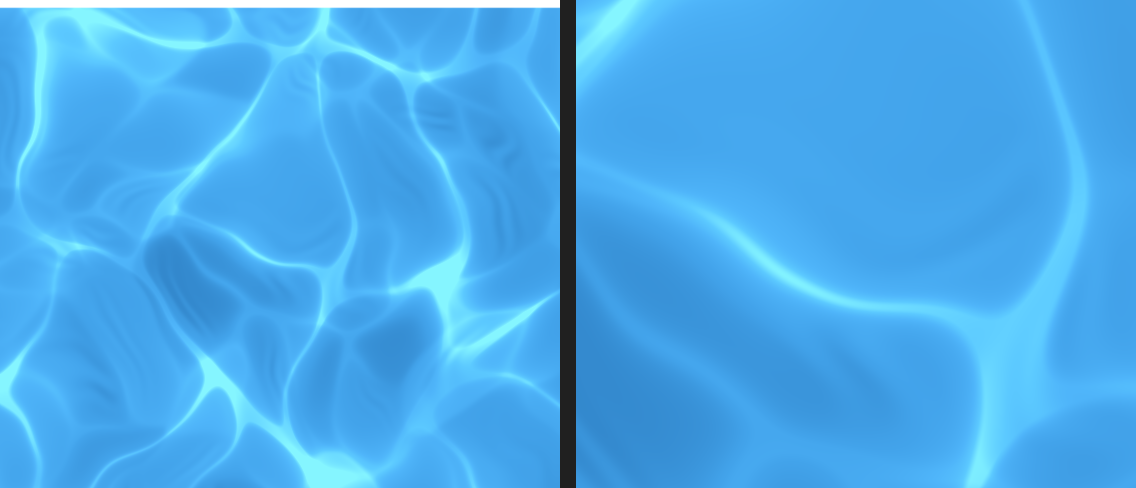
Left: the whole. Right: its middle third, enlarged.
Reproduce this texture procedurally as a Shadertoy shader.

```glsl
// Sunlit pool water: a caustic net of bright curved lines over soft blue cells.
// Two warped Voronoi nets (broad and fine) give the lines and cell tones;
// gradient noise varies their strength, and faint dark ripples fill some cells.

const vec3 DEEP   = vec3(0.20, 0.535, 0.805);
const vec3 WATER  = vec3(0.26, 0.64, 0.92);
const vec3 LIGHT  = vec3(0.31, 0.71, 0.98);
const vec3 BRIGHT = vec3(0.36, 0.79, 1.00);
const vec3 GLINT  = vec3(0.52, 0.96, 1.00);
const vec3 BORDER = vec3(1.0);

const float BORDER_HEIGHT = 0.016;
const vec2  BROAD_SCALE = vec2(3.3, 2.5);   // cells per canvas height
const vec2  FINE_SCALE  = vec2(6.2, 5.6);
const float JITTER      = 0.85;
const float ROUNDING    = 16.0;             // higher gives sharper cell corners
const float BASE_TONE   = 0.20;
const float BROAD_LINE  = 0.0050;           // line half widths
const float FINE_LINE   = 0.0060;
const float BROAD_HALO  = 0.036;
const float FINE_HALO   = 0.022;
const vec2  POOL_CENTER = vec2(0.60, 0.48);

struct Cell {
    float edge;     // rounded distance to the cell border
    float tone;     // blended random value of nearby cells
    vec2  offset;   // from the cell site to the point
    vec2  id;
};

vec2 hash2(vec2 p) {
    vec3 q = fract(p.xyx * vec3(0.1031, 0.1030, 0.0973));
    q += dot(q, q.yzx + 33.33);
    return fract((q.xx + q.yz) * q.zy);
}

float gradientDot(vec2 corner, vec2 f, vec2 o) {
    float angle = 6.2832 * hash2(corner + o + 71.0).x;
    return dot(vec2(cos(angle), sin(angle)), f - o);
}

float gradientNoise(vec2 p) {
    vec2 i = floor(p), f = fract(p);
    vec2 u = f * f * f * (f * (f * 6.0 - 15.0) + 10.0);
    float low  = mix(gradientDot(i, f, vec2(0, 0)), gradientDot(i, f, vec2(1, 0)), u.x);
    float high = mix(gradientDot(i, f, vec2(0, 1)), gradientDot(i, f, vec2(1, 1)), u.x);
    return mix(low, high, u.y);
}

vec2 siteOffset(vec2 id) {
    return 0.5 + JITTER * (hash2(id) - 0.5);
}

Cell voronoi(vec2 p) {
    vec2 base = floor(p);
    vec2 nearest = vec2(0.0), nearestId = base;
    float best = 100.0;
    for (int y = -2; y <= 2; y++)
    for (int x = -2; x <= 2; x++) {
        vec2 id = base + vec2(x, y);
        vec2 r = id + siteOffset(id) - p;
        if (dot(r, r) < best) { best = dot(r, r); nearest = r; nearestId = id; }
    }
    // Soft minimum over the borders, so that cells get round corners
    float border = 0.0, tone = 0.0, weight = 0.0;
    for (int y = -2; y <= 2; y++)
    for (int x = -2; x <= 2; x++) {
        vec2 id = base + vec2(x, y);
        vec2 r = id + siteOffset(id) - p;
        vec2 across = r - nearest;
        if (dot(across, across) > 0.0001)
            border += exp(-ROUNDING * dot(0.5 * (r + nearest), normalize(across)));
        float w = exp(-16.0 * (dot(r, r) - best));
        tone += w * hash2(id + 19.0).y;
        weight += w;
    }
    return Cell(max(-log(border) / ROUNDING, 0.0), tone / weight, -nearest, nearestId);
}

vec2 warp(vec2 p) {
    vec2 swell = vec2(gradientNoise(p * 2.8), gradientNoise(p * 2.8 + 17.3));
    vec2 ripple = vec2(gradientNoise(p * 8.0 + 5.1), gradientNoise(p * 8.0 + 31.7));
    return p + 0.17 * swell + 0.028 * ripple;
}

// Smooth-topped falloff from a line
float glow(float d, float width) {
    return exp(1.0 - sqrt(1.0 + d * d / (width * width)));
}

// A few curved dark streaks around the middle of a cell
float wrinkles(Cell c, vec2 p) {
    vec2 random = hash2(c.id + 47.0);
    float angle = 3.1416 * random.x;
    vec2 along = vec2(cos(angle), sin(angle));
    float u = dot(c.offset, along);
    float v = dot(c.offset, vec2(-along.y, along.x));
    v += 0.07 * sin(u * 7.0 + 6.0 * random.y) + 0.10 * gradientNoise(p * 9.0);
    float fade = exp(-7.0 * u * u - 22.0 * v * v) * smoothstep(0.02, 0.22, c.edge);
    return sin(v * 26.0 + 6.0 * random.x) * fade * smoothstep(0.25, 0.7, random.y);
}

vec3 waterColor(float t) {
    vec3 color = mix(DEEP, WATER, smoothstep(0.0, 0.32, t));
    color = mix(color, LIGHT, clamp((t - 0.30) / 0.25, 0.0, 1.0));
    color = mix(color, BRIGHT, clamp((t - 0.55) / 0.20, 0.0, 1.0));
    return mix(color, GLINT, clamp((t - 0.75) / 0.25, 0.0, 1.0));
}

void mainImage(out vec4 fragColor, in vec2 fragCoord) {
    vec2 p = fragCoord / iResolution.y;
    vec2 q = warp(p);
    Cell broad = voronoi(q * BROAD_SCALE + 3.7);
    Cell fine = voronoi(q * FINE_SCALE + 11.2);
    float broadDist = broad.edge / BROAD_SCALE.y;
    float fineDist = fine.edge / FINE_SCALE.y;

    // Slow changes of tone
    vec2 fromPool = p - POOL_CENTER;
    float tone = BASE_TONE + 0.30 * gradientNoise(p * 2.3 + 8.4);
    tone += 0.13 * exp(-7.0 * dot(fromPool, fromPool));
    tone += 0.30 * (fine.tone - 0.5) + 0.20 * (broad.tone - 0.5);
    tone += 0.07 * wrinkles(fine, p);

    // Line strengths drift along the nets
    float broadPower = smoothstep(-0.45, 0.35, gradientNoise(p * 3.1 + 41.0));
    float finePower = smoothstep(-0.35, 0.40, gradientNoise(p * 4.0 + 63.0));
    float pool = smoothstep(0.0, 0.5, gradientNoise(p * 3.6 + 90.0));
    tone += finePower * (0.15 * glow(fineDist, FINE_LINE) + 0.14 * glow(fineDist, FINE_HALO));
    tone += (0.12 + 0.34 * broadPower) * glow(broadDist, BROAD_LINE);
    tone += (0.14 + 0.08 * broadPower + 0.28 * pool) * glow(broadDist, BROAD_HALO);

    // Plain strip along the top
    float pixel = 1.0 / iResolution.y;
    float strip = smoothstep(-pixel, pixel, p.y - (1.0 - BORDER_HEIGHT));
    fragColor = vec4(mix(waterColor(tone), BORDER, strip), 1.0);
}
```
